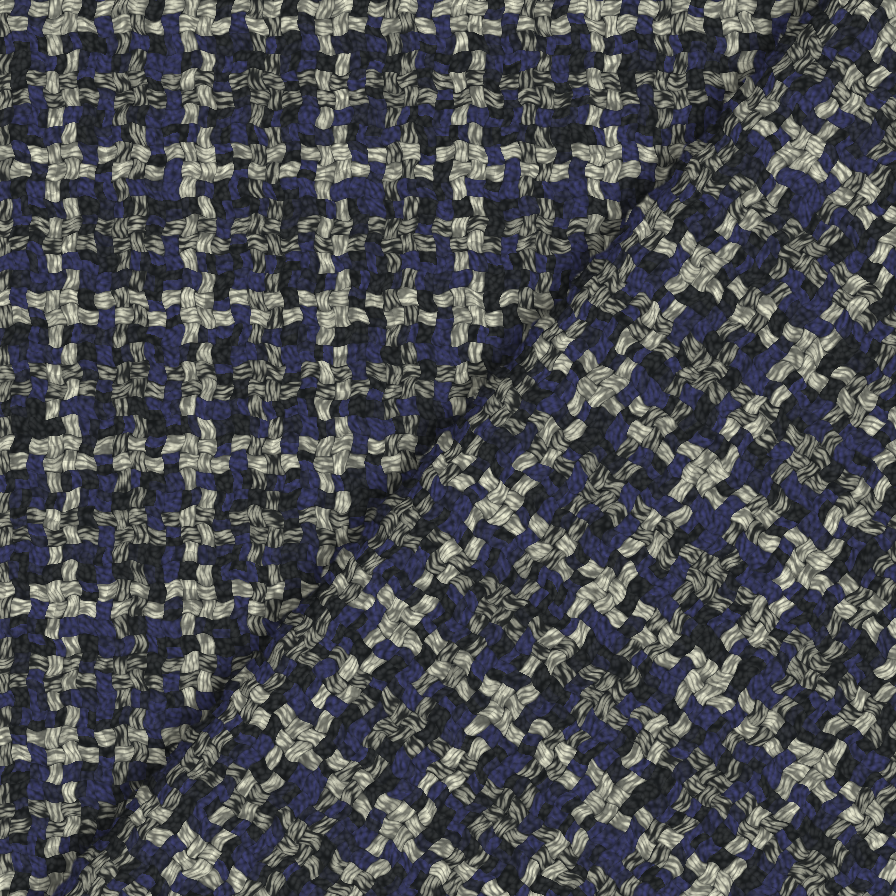
Give the GLSL for this texture, as a three.js fragment shader.

```glsl
// Woven tweed in a two-and-two pinwheel check, with one corner folded over along a diagonal.
varying vec2 vUv;

const float PI = 3.14159;
const vec3 INK = vec3(0.095, 0.105, 0.11);
const vec3 NAVY = vec3(0.23, 0.24, 0.43);
const vec3 CREAM = vec3(0.86, 0.86, 0.77);

float hash(vec2 p) {
  return fract(sin(dot(p, vec2(127.1, 311.7))) * 43758.5);
}

// Distance to the nearest scattered point
float cellular(vec2 p) {
  vec2 cell = floor(p);
  float nearest = 2.0;
  for (int y = -1; y <= 1; y++) {
    for (int x = -1; x <= 1; x++) {
      vec2 c = cell + vec2(float(x), float(y));
      vec2 point = c + vec2(hash(c), hash(c + 37.2));
      nearest = min(nearest, length(point - p));
    }
  }
  return nearest;
}

// Colour of one yarn in rgb, its height in a; odd = 1 swaps over and under
vec4 yarn(float across, float along, float odd) {
  float id = floor(across);
  float a = across - id - 0.5;
  float light = step(mod(id, 4.0), 1.5);
  float pale = step(mod(id, 8.0), 1.5);
  float lift = cos(PI * (along - 0.5 - id - odd));
  float width = mix(0.52, 0.43, light) + 0.05 * sin(along * 1.7 + id * 4.0 + odd);
  float dome = 1.0 - a * a / (width * width);
  float wear = hash(vec2(id, floor(along + 0.5)) + odd * 19.0);

  // Drawn-out fibres: solid in the pale yarns, broken in the grey ones
  vec2 strand = vec2(across * 5.0 + 0.5 * sin(along * 2.3 + id), along * 1.3 + odd * 53.0);
  float fibre = 1.0 - smoothstep(0.2, 0.7, cellular(strand));
  float tone = mix(mix(0.08, 0.72, fibre), mix(0.5, 1.0, fibre), pale);
  vec3 lightYarn = mix(INK, CREAM, tone * (0.78 + 0.22 * wear));

  // Dark yarns, twisted from black and blue curls
  float twist = 0.5 + 0.5 * sin(2.0 * PI * (along * 2.6 + a * 1.4 + wear));
  float curl = 1.0 - smoothstep(0.1, 0.8, cellular(vec2(across, along) * 3.1 + odd * 11.0));
  float blue = smoothstep(0.25, 0.75, wear + 0.25 * (mod(id, 2.0) - 0.5));
  vec3 darkYarn = mix(INK + 0.09 * curl, NAVY, blue * (0.3 + 0.35 * twist + 0.35 * curl));

  vec3 color = mix(darkYarn, lightYarn, light);
  float shade = smoothstep(-0.35, 0.5, dome) * (0.82 + 0.18 * lift);
  return vec4(mix(INK, color, shade), 0.8 * lift + dome);
}

// Plain weave; p counts checks, with a pale check centred on zero
vec3 weave(vec2 p) {
  vec2 q = p * 4.0 + 1.0;
  q += 0.13 * vec2(sin(q.y * 2.1 + sin(q.x * 0.7)), sin(q.x * 1.9 + sin(q.y * 0.8)));
  q += 0.05 * sin(q.yx * 5.3 + 2.0 * sin(q * 1.3));
  vec4 warp = yarn(q.x, q.y, 1.0);
  vec4 weft = yarn(q.y, q.x, 0.0);
  return mix(weft.rgb, warp.rgb, smoothstep(-0.12, 0.12, warp.a - weft.a));
}

void main() {
  // Fold frame: x away from the crease, y along it
  vec2 r = vUv - vec2(0.08, 0.03);
  vec2 fold = vec2(dot(r, vec2(0.76, -0.65)), dot(r, vec2(0.65, 0.76)));
  float edge = fold.x + 0.003 * sin(fold.y * 73.0) + 0.002 * sin(fold.y * 191.0);

  // Lower layer, shadowed beside the crease
  vec3 flatCloth = weave((vUv - vec2(0.372, 0.4935)) / vec2(0.0755, 0.0814));
  flatCloth *= 1.0 - 0.4 * smoothstep(-0.035, 0.0, edge);

  // Upper layer, squeezed where it rolls over the crease
  float rolled = fold.x - 0.015 * exp(-max(fold.x, 0.0) / 0.025);
  vec3 foldedCloth = weave((vec2(rolled, fold.y) - vec2(0.0977, 0.7945)) / vec2(0.0762, 0.0866));
  foldedCloth *= 0.75 + 0.25 * smoothstep(0.0, 0.03, edge);

  vec3 color = mix(flatCloth, foldedCloth, smoothstep(-0.002, 0.002, edge));

  // Fine fuzz over the whole cloth
  color *= 1.16 - 0.3 * cellular(vUv * 170.0);
  gl_FragColor = vec4(color, 1.0);
}
```
